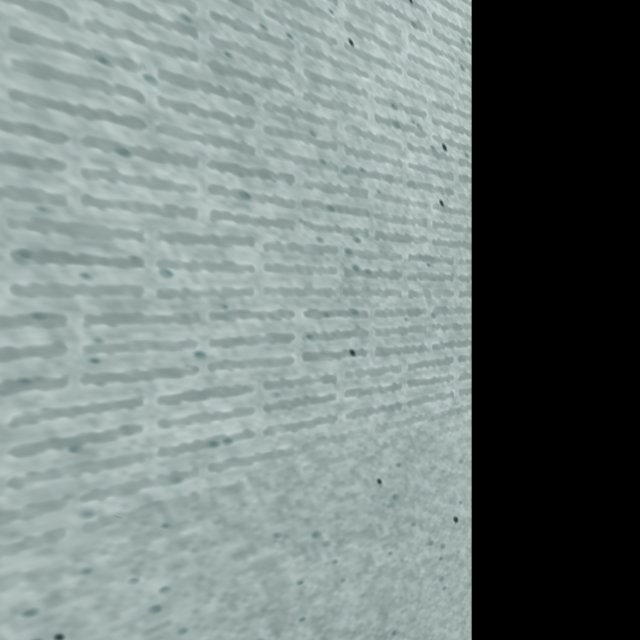
A WebGL 2 fragment shader for this texture:

```glsl
#version 300 es
precision highp float;
// A pale plaster wall scored with staggered rows of short grooves, receding
// to the right and ending at a black void. Screen points are projected onto
// the wall plane, where grooves, mottling and pits are repeated by formula.

#define WALL_END 0.737
#define HORIZON 0.534
#define ROW_PITCH 0.0428
#define ROWS_PER_COURSE 3.0
#define COURSE_SHIFT 0.45
#define DASH_ASPECT 4.6
#define DASH_HALF_LENGTH 2.06
#define DASH_RADIUS 0.17
#define GROOVE_DEPTH 0.45
#define MOTTLE 0.95
#define SHADE vec3(0.45, 0.52, 0.51)
#define LIGHT vec3(0.70, 0.76, 0.75)

uniform vec2 u_resolution;
out vec4 fragColor;

float hash(vec2 p) {
    vec3 q = fract(p.xyx * vec3(0.1031, 0.1030, 0.0973));
    q += dot(q, q.yzx + 33.33);
    return fract((q.x + q.y) * q.z);
}

float noise(vec2 p) {
    vec2 i = floor(p), f = fract(p);
    f = f * f * (3.0 - 2.0 * f);
    vec2 e = vec2(0.0, 1.0);
    return mix(mix(hash(i), hash(i + e.yx), f.x),
               mix(hash(i + e.xy), hash(i + e.yy), f.x), f.y);
}

// Cellular pits: a share of the cells holds one small, irregular hole.
float pits(vec2 p, float share, float radius, float soft) {
    vec2 cell = floor(p);
    float cover = 0.0;
    for (int y = -1; y <= 1; y++) {
        for (int x = -1; x <= 1; x++) {
            vec2 id = cell + vec2(x, y);
            vec2 centre = id + vec2(hash(id + 17.3), hash(id + 51.7));
            float size = radius * mix(0.5, 1.0, hash(id + 83.1));
            float d = length(p - centre) - size;
            float present = step(hash(id + 29.9), share);
            cover = max(cover, present * (1.0 - smoothstep(-soft, soft, d)));
        }
    }
    return cover;
}

// Distance to the nearest groove in x, its random strength in y.
vec2 groove(vec2 p) {
    float row = floor(p.y + 0.5);
    float course = mod(floor(row / ROWS_PER_COURSE), 2.0);
    float along = p.x / DASH_ASPECT - COURSE_SHIFT * course;
    vec2 id = vec2(floor(along), row) + 40.0;
    vec2 q = vec2((fract(along) - 0.5) * DASH_ASPECT, p.y - row);
    q.y += (hash(id) - 0.5) * 0.10 + q.x * (hash(id + 9.0) - 0.5) * 0.05;
    q.x = max(abs(q.x) - DASH_HALF_LENGTH + DASH_RADIUS, 0.0);
    return vec2(length(q) - DASH_RADIUS, mix(0.75, 1.1, hash(id + 5.0)));
}

void main() {
    vec2 uv = gl_FragCoord.xy / u_resolution;

    // Perspective: wall coordinates measured in row pitches
    float nearness = max(1.194 - 0.8234 * uv.x, 0.2);
    vec2 wall = vec2((uv.x - 0.2357) / (0.1967 * nearness) * DASH_ASPECT,
                     ((uv.y - HORIZON) / nearness - 0.0108) / ROW_PITCH);
    float pixel = 1.0 / (u_resolution.y * ROW_PITCH * nearness);

    // Mottled plaster, sheared so that the grain runs diagonally
    vec2 grain = vec2(wall.x + 0.5 * wall.y, wall.y) + 60.0;
    float coarse = noise(grain * vec2(1.6, 2.5));
    float fine = noise(grain * vec2(3.6, 5.0) + 7.0);
    float broad = noise(grain * 0.22 + 3.0);
    float mottle = 0.42 * coarse + 0.40 * fine + 0.18 * broad - 0.5;
    float tone = 0.76 + MOTTLE * mottle;

    // Grooves with ragged edges and raised rims, worn away toward the floor
    vec2 cut = groove(wall);
    float edge = cut.x + (fine - 0.5) * 0.12 + (coarse - 0.5) * 0.06;
    float soft = 0.06 + pixel;
    float worn = smoothstep(-11.0, -5.0, wall.y + 2.0 * (broad - 0.5));
    float inside = 1.0 - smoothstep(-soft, soft, edge);
    float rim = smoothstep(0.0, 0.10, edge) * (1.0 - smoothstep(0.10, 0.26, edge));
    tone += worn * 0.08 * rim;
    tone = mix(tone, 0.78 - GROOVE_DEPTH * cut.y + 0.45 * mottle, worn * inside * 0.9);

    // Light from the upper right, grime near the floor
    tone += 0.22 * smoothstep(0.45, 1.0, uv.y) * smoothstep(0.35, 0.75, uv.x);
    float low = 1.0 - smoothstep(0.02, 0.36, uv.y);
    float stain = noise(uv * vec2(7.0, 9.0) + 4.0);
    tone -= low * (0.10 + 0.38 * stain * smoothstep(0.2, 0.7, uv.x));
    vec3 color = mix(SHADE, LIGHT, tone);

    // Teal flecks, denser low on the left, and rare dark holes
    float share = 0.07 + 0.18 * low * (1.0 - smoothstep(0.1, 0.5, uv.x));
    float flecks = pits(grain * vec2(1.0, 1.5), share, 0.24, 0.12 + pixel);
    float holes = pits(grain * 0.35 + 11.0, 0.06, 0.075, 0.025 + pixel * 0.35);
    color = mix(color, vec3(0.28, 0.40, 0.39), flecks * mix(0.25, 0.75, fine));
    color = mix(color, vec3(0.10, 0.17, 0.17), holes * 0.85);

    // Clean vertical end of the wall
    float lineWidth = 1.0 / u_resolution.x;
    color *= 1.0 - smoothstep(WALL_END - lineWidth, WALL_END + lineWidth, uv.x);
    fragColor = vec4(clamp(color, 0.0, 1.0), 1.0);
}
```
